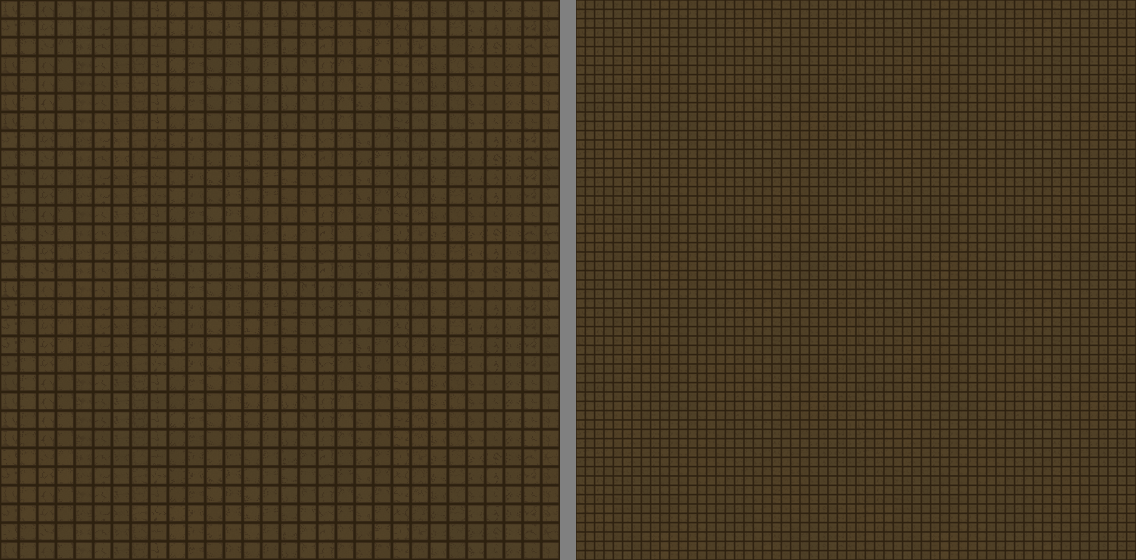
Left: one tile. Right: repeated 2 by 2.
This texture is drawn by a WebGL 2 fragment shader. Its source:

```glsl
#version 300 es
precision highp float;
// Draws a grid of worn brown square tiles with dark joints, soft bevels, fine cracks and pits.

uniform vec2 u_resolution;
out vec4 fragColor;

const float TILES = 30.0;          // repeats across and down
const float JOINT_HALF = 0.053;    // half joint width, in tiles
const float BEVEL = 0.04;          // bevel width, in tiles
const float CORNER = 0.07;         // corner radius, in tiles
const float CRACK_SCALE = 2.3;     // crack cells per tile
const float CRACK_WIDTH = 0.035;
const float PIT_SCALE = 8.0;       // pit cells per tile
const float WEAR = 0.8;            // strength of cracks and pits
const float TONE_VARIATION = 0.05; // brightness change between tiles
const vec3 FACE = vec3(0.314, 0.253, 0.150);
const vec3 EDGE = vec3(0.240, 0.180, 0.110);
const vec3 JOINT = vec3(0.178, 0.128, 0.060);
const float TAU = 6.2831853;

float hash(vec2 p) {
  vec3 q = fract(p.xyx * vec3(0.1031, 0.1030, 0.0973));
  q += dot(q, q.yzx + 33.33);
  return fract((q.x + q.y) * q.z);
}

vec2 hash2(vec2 p) {
  return vec2(hash(p), hash(p + vec2(41.7, 17.3)));
}

// Distances to the nearest and second nearest scattered points.
vec2 cellular(vec2 p, vec2 seed) {
  vec2 cell = floor(p);
  vec2 nearest = vec2(8.0);
  for (int y = -1; y <= 1; y++) {
    for (int x = -1; x <= 1; x++) {
      vec2 c = cell + vec2(x, y);
      float d = length(c + hash2(c + seed) - p);
      nearest.y = min(nearest.y, max(nearest.x, d));
      nearest.x = min(nearest.x, d);
    }
  }
  return nearest;
}

float roundedBox(vec2 p, float halfSize, float radius) {
  vec2 q = abs(p) - halfSize + radius;
  return length(max(q, 0.0)) + min(max(q.x, q.y), 0.0) - radius;
}

// Broken, wandering cracks along cell borders.
float cracks(vec2 p, vec2 seed, float aa) {
  vec2 bent = p + 0.035 * sin(p.yx * 17.0 + seed) + 0.015 * sin(p.yx * 41.0 - seed);
  vec2 d = cellular(bent * CRACK_SCALE, seed);
  float soft = aa * CRACK_SCALE;
  float line = 1.0 - smoothstep(CRACK_WIDTH, CRACK_WIDTH + soft, d.y - d.x);
  float breaks = sin(p.x * 11.0 + seed.x) + sin(p.y * 13.0 + seed.y);
  return line * smoothstep(-0.5, 0.5, breaks);
}

// Small pits gathered in loose patches.
float pits(vec2 p, vec2 seed, float aa) {
  float d = cellular(p * PIT_SCALE, seed + 9.0).x;
  float dots = 1.0 - smoothstep(0.16, 0.26 + 0.5 * aa * PIT_SCALE, d);
  float patches = sin(p.x * 7.0 + seed.y) + sin(p.y * 8.0 + seed.x);
  return dots * smoothstep(-0.2, 0.9, patches);
}

void main() {
  vec2 uv = gl_FragCoord.xy / u_resolution;
  vec2 grid = uv * TILES;
  vec2 id = mod(floor(grid), TILES);
  vec2 p = fract(grid);
  float aa = TILES / min(u_resolution.x, u_resolution.y);

  // Wear follows the columns, with a few variants down each one.
  float variant = floor(3.0 * hash(vec2(id.y, 5.0)));
  vec2 seed = vec2(id.x * 3.0 + 11.0, variant * 19.0 + 7.0);
  float kind = hash(vec2(id.x, 71.0));
  float strength = WEAR * mix(0.6, 1.0, hash(id + 23.0));

  // Tile face with gentle broad and per-tile tone.
  float tone = 1.0 + TONE_VARIATION * (hash(id + 3.0) - 0.5);
  float broad = sin(TAU * (uv.x * 2.0 + uv.y)) * sin(TAU * (uv.y * 2.0 - uv.x));
  vec3 color = FACE * tone * (1.0 + broad * vec3(0.015, 0.0, -0.015));
  float grain = cellular(p * 11.0, seed + 31.0).x - 0.45;
  color *= 1.0 + 0.05 * grain;

  // Cracks on some columns, pits on others.
  float crackAmount = smoothstep(0.25, 0.65, kind);
  float pitAmount = 1.0 - smoothstep(0.3, 0.8, kind);
  float wear = max(cracks(p, seed, aa) * crackAmount, pits(p, seed, aa) * pitAmount);
  color = mix(color, EDGE, wear * strength);

  // Bevel and joint, slightly darker on the lower and right sides.
  float d = roundedBox(p - 0.5, 0.5 - JOINT_HALF, CORNER);
  float bevel = smoothstep(-BEVEL - 0.5 * aa, -BEVEL + 0.5 * aa, d);
  float shade = 1.0 + 0.08 * clamp((p.y - p.x) * 2.0, -1.0, 1.0);
  color = mix(color, EDGE * shade, bevel);
  float joint = smoothstep(-0.5 * aa, 0.5 * aa, d);
  color = mix(color, JOINT, joint);

  fragColor = vec4(color, 1.0);
}
```
